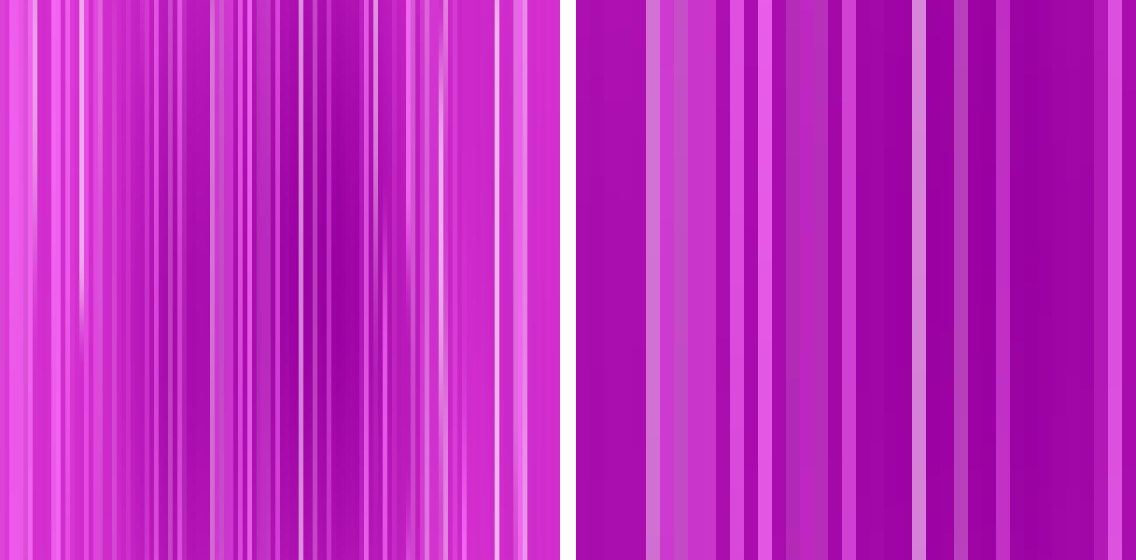
Left, the full canvas; right, a detail of the centre.
Reproduce this background procedurally as a WebGL 2 fragment shader.

```glsl
#version 300 es
precision highp float;
precision highp int;
// Vertical magenta light streaks in crisp columns over a soft dark glow.

uniform vec2 u_resolution;
out vec4 fragColor;

const float COLUMNS = 120.0;                    // columns across the canvas
const vec3 DEEP = vec3(0.60, 0.00, 0.63);       // darkest ground
const vec3 GROUND = vec3(0.83, 0.18, 0.81);     // bright ground
const vec3 VIVID = vec3(1.00, 0.48, 1.00);      // saturated streaks
const vec3 PALE = vec3(0.95, 0.76, 0.95);       // whitish streaks
const float STREAK_SHARE = 0.46;                // mean share of lit columns
const float PALE_SHARE = 0.42;                  // share of streaks that are pale
const float WIDE_SHARE = 0.10;                  // share of column pairs that merge
const float FADING_SHARE = 0.22;                // share of streaks that die out
const float MIN_STRENGTH = 0.14;
const float MAX_STRENGTH = 1.00;
const float STRENGTH_BIAS = 1.25;               // above 1 favours faint streaks
const float CLUSTER_SIZE = 9.0;                 // columns per density cell
const float FADE_FREQUENCY = 1.7;               // fades along the height
const float GROUND_GRAIN = 0.08;                // tone variation between columns
const float GROUND_DRIFT = 0.14;                // slow tone variation across

// Integer hash to [0, 1)
float hash(int cell, int salt) {
    uint h = uint(cell) * 747796405u + uint(salt) * 2891336453u;
    h = ((h >> ((h >> 28u) + 4u)) ^ h) * 277803737u;
    h = (h >> 22u) ^ h;
    h *= 2246822519u;
    h ^= h >> 15u;
    return float(h >> 8u) / 16777216.0;
}

float noise(float x, int salt) {
    int cell = int(floor(x));
    float f = fract(x);
    return mix(hash(cell, salt), hash(cell + 1, salt), f * f * (3.0 - 2.0 * f));
}

float lobe(vec2 p, vec2 center, vec2 radius) {
    vec2 q = (p - center) / radius;
    return exp(-dot(q, q));
}

// Smooth ground with two dark lobes
vec3 groundColor(vec2 p, int column) {
    float mainLobe = lobe(p, vec2(0.56, 0.50), vec2(0.20, 0.80));
    float sideLobe = 0.70 * lobe(p, vec2(0.32, 0.40), vec2(0.10, 0.70));
    float light = (1.0 - mainLobe) * (1.0 - sideLobe);
    light += GROUND_GRAIN * (hash(column, 1) - 0.5);
    light += GROUND_DRIFT * (noise(p.x * 14.0 + p.y, 2) - 0.5);
    return mix(DEEP, GROUND, clamp(light, 0.0, 1.1));
}

// One column: ground plus its streak, varying only with height
vec3 columnColor(int column, float y) {
    float x = (float(column) + 0.5) / COLUMNS;
    vec3 ground = groundColor(vec2(x, y), column);

    // Some neighbouring columns share one seed and form a wider streak
    int pair = column >> 1;
    int seed = hash(pair, 3) < WIDE_SHARE ? pair + 1000 : column;

    // Streaks cluster, and thin out right of the middle
    float density = STREAK_SHARE
        * mix(0.55, 1.45, noise(float(column) / CLUSTER_SIZE, 4))
        * (1.0 - 0.45 * lobe(vec2(x, 0.0), vec2(0.62, 0.0), vec2(0.07, 1.0)));
    float lit = step(hash(seed, 5), density);
    float strength = mix(MIN_STRENGTH, MAX_STRENGTH, pow(hash(seed, 6), STRENGTH_BIAS));

    float wave = noise(y * FADE_FREQUENCY + 7.0 * hash(seed, 7), seed + 5000);
    float fade = hash(seed, 8) < FADING_SHARE
        ? smoothstep(0.20, 0.65, wave)
        : mix(0.75, 1.0, wave);

    vec3 tint = hash(seed, 9) < PALE_SHARE ? PALE : VIVID;
    return mix(ground, tint, lit * strength * fade);
}

void main() {
    vec2 uv = gl_FragCoord.xy / u_resolution;

    // Blend across the nearest column edge over one pixel
    float x = uv.x * COLUMNS;
    float edge = floor(x + 0.5);
    float pixelWidth = COLUMNS / u_resolution.x;
    float coverage = clamp((x - edge) / pixelWidth + 0.5, 0.0, 1.0);
    int column = int(edge);

    vec3 color = mix(columnColor(column - 1, uv.y), columnColor(column, uv.y), coverage);
    fragColor = vec4(color, 1.0);
}
```
